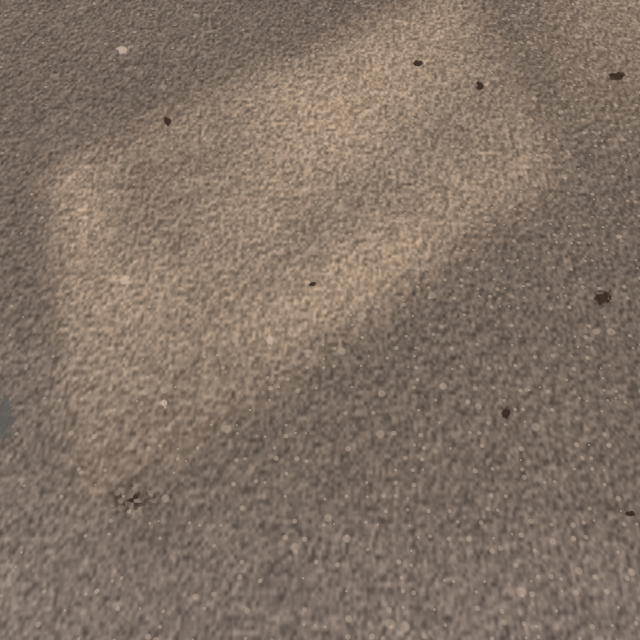
Write a WebGL 1 fragment shader that draws this texture.

```glsl
precision highp float;
// Rough asphalt seen at a slant, with a soft slanted patch of warm sunlight.
// Half-planes shape the light; projected value noise makes the embossed grain,
// and jittered cells scatter pale pebbles. A few leaves and stones lie on top.
uniform vec2 u_resolution;

const vec3 SHADE = vec3(0.455, 0.403, 0.363);
const vec3 SUNLIT = vec3(0.635, 0.549, 0.470);
const vec3 PEBBLE = vec3(0.74, 0.66, 0.59);
const vec3 LEAF = vec3(0.20, 0.145, 0.115);
const vec3 STAIN = vec3(0.36, 0.355, 0.34);
const float GRAIN_SCALE = 430.0;
const float GRAIN_CONTRAST = 0.30;
const float RELIEF = 0.24;
const float HORIZON = 2.4;

float hash(vec2 p) {
  vec3 q = fract(p.xyx * vec3(0.1031, 0.1030, 0.0973));
  q += dot(q, q.yzx + 33.33);
  return fract((q.x + q.y) * q.z);
}

float noise(vec2 p) {
  vec2 i = floor(p), f = fract(p);
  f = f * f * (3.0 - 2.0 * f);
  return mix(mix(hash(i), hash(i + vec2(1.0, 0.0)), f.x),
             mix(hash(i + vec2(0.0, 1.0)), hash(i + 1.0), f.x), f.y);
}

float fbm(vec2 p) {
  float sum = 0.0, amp = 0.5;
  for (int i = 0; i < 4; i++) {
    sum += amp * noise(p);
    p = p * 2.03 + 17.0;
    amp *= 0.5;
  }
  return sum;
}

// Soft step from 1 inside to 0 outside the line through a point
float inside(vec2 uv, vec2 point, vec2 outward, float blur) {
  return 1.0 - smoothstep(-blur, blur, dot(uv - point, normalize(outward)));
}

// Soft oval glow with a tilt
float glow(vec2 uv, vec2 center, vec2 size, float angle) {
  float c = cos(angle), s = sin(angle);
  vec2 d = uv - center;
  d = vec2(c * d.x + s * d.y, c * d.y - s * d.x) / size;
  return exp(-dot(d, d));
}

// Small ragged blot
float blot(vec2 uv, vec2 center, vec2 size) {
  float d = length((uv - center) / size);
  return 1.0 - smoothstep(0.6, 1.2, d + 0.7 * (noise(uv * 240.0) - 0.5));
}

// Pale pebbles, one at most in each cell
float pebbles(vec2 p, float density) {
  vec2 cell = floor(p);
  vec2 offset = 0.3 + 0.4 * vec2(hash(cell + 7.1), hash(cell + 29.7));
  float radius = mix(0.12, 0.30, hash(cell + 51.3));
  float d = length((fract(p) - offset) * vec2(0.85, 1.1));
  return step(1.0 - density, hash(cell + 83.9)) * (1.0 - smoothstep(radius * 0.5, radius, d));
}

// Amount of sunlight on the ground
float sunlight(vec2 uv) {
  vec2 w = uv + 0.035 * (vec2(fbm(uv * 7.0), fbm(uv * 7.0 + 40.0)) - 0.47);
  float patchLight = inside(w, vec2(0.09, 0.745), vec2(-0.40, 0.917), 0.035)
    * inside(w, vec2(0.835, 0.80), vec2(0.876, 0.40), 0.045)
    * inside(w, vec2(0.545, 0.485), vec2(0.58, -0.815), 0.050)
    * inside(w, vec2(0.085, 0.60), vec2(-1.0, -0.10), 0.040);
  float level = 0.68 + 0.40 * (fbm(w * vec2(5.0, 8.0) + 3.0) - 0.47);
  level += 0.36 * glow(uv, vec2(0.54, 0.83), vec2(0.22, 0.07), 0.80);
  level += 0.30 * glow(uv, vec2(0.62, 0.61), vec2(0.30, 0.045), 0.62);
  level += 0.22 * glow(uv, vec2(0.14, 0.62), vec2(0.055, 0.15), 0.25);
  level -= 0.26 * glow(uv, vec2(0.23, 0.66), vec2(0.11, 0.07), 0.50);
  level -= 0.24 * glow(uv, vec2(0.52, 0.665), vec2(0.10, 0.035), 0.60);
  level -= 0.14 * glow(uv, vec2(0.70, 0.80), vec2(0.09, 0.07), 0.70);
  level *= mix(0.42, 1.0, smoothstep(0.22, 0.56, uv.y));
  float corner = smoothstep(0.74, 0.98, uv.x) * smoothstep(0.70, 1.02, uv.y);
  return patchLight * level + 0.62 * corner * (1.0 - patchLight);
}

void main() {
  vec2 uv = gl_FragCoord.xy / u_resolution;
  // Ground plane: grain shrinks toward the top
  vec2 ground = vec2(uv.x - 0.5, 1.7) / (HORIZON - uv.y) * GRAIN_SCALE + 300.0;

  // Large light and tint
  vec3 color = mix(SHADE, SUNLIT, sunlight(uv));
  color *= 1.0 + 0.10 * (fbm(uv * 9.0) - 0.47);
  color += vec3(0.03, 0.03, 0.035) * (1.0 - smoothstep(0.0, 0.35, uv.y));
  color += 0.02 * (1.0 - smoothstep(0.0, 0.3, uv.x)) * (1.0 - smoothstep(0.4, 0.6, uv.y));

  // Fine grain lit from the upper left
  float relief = noise(ground * 0.7) - noise(ground * 0.7 + vec2(-0.55, 0.65));
  float grain = noise(ground) - 0.5 + 0.5 * (noise(ground * 0.45 + 91.0) - 0.5);
  color *= 1.0 + GRAIN_CONTRAST * grain - RELIEF * relief;

  // Scattered pebbles, more of them at the lower right
  float coarse = smoothstep(0.25, 0.8, uv.x - 0.5 * uv.y + 0.35);
  color = mix(color, PEBBLE, 0.55 * pebbles(ground * 0.32, mix(0.06, 0.26, coarse)));
  color = mix(color, PEBBLE, 0.50 * pebbles(ground * 0.18 + 13.0, mix(0.02, 0.10, coarse)));

  // Single stones, leaves, debris and a grey stain at the left edge
  float stones = blot(uv, vec2(0.195, 0.562), vec2(0.011, 0.008))
    + blot(uv, vec2(0.421, 0.469), vec2(0.006, 0.008))
    + blot(uv, vec2(0.257, 0.369), vec2(0.006))
    + blot(uv, vec2(0.192, 0.922), vec2(0.009, 0.007));
  color = mix(color, PEBBLE * 1.08, 0.8 * min(stones, 1.0));
  float leaves = blot(uv, vec2(0.653, 0.901), vec2(0.008, 0.005))
    + blot(uv, vec2(0.750, 0.866), vec2(0.006, 0.007))
    + blot(uv, vec2(0.262, 0.811), vec2(0.005, 0.007))
    + blot(uv, vec2(0.489, 0.556), vec2(0.006, 0.004))
    + blot(uv, vec2(0.965, 0.881), vec2(0.012, 0.006))
    + blot(uv, vec2(0.941, 0.534), vec2(0.013, 0.011))
    + blot(uv, vec2(0.790, 0.355), vec2(0.007, 0.010))
    + blot(uv, vec2(0.985, 0.197), vec2(0.007, 0.005));
  float debris = glow(uv, vec2(0.205, 0.220), vec2(0.032, 0.020), 0.0)
    * smoothstep(0.45, 0.75, noise(uv * 170.0));
  color = mix(color, LEAF, 0.85 * min(leaves + debris, 1.0));
  color = mix(color, STAIN, 0.8 * blot(uv, vec2(0.003, 0.348), vec2(0.019, 0.036)));

  gl_FragColor = vec4(clamp(color, 0.0, 1.0), 1.0);
}
```
